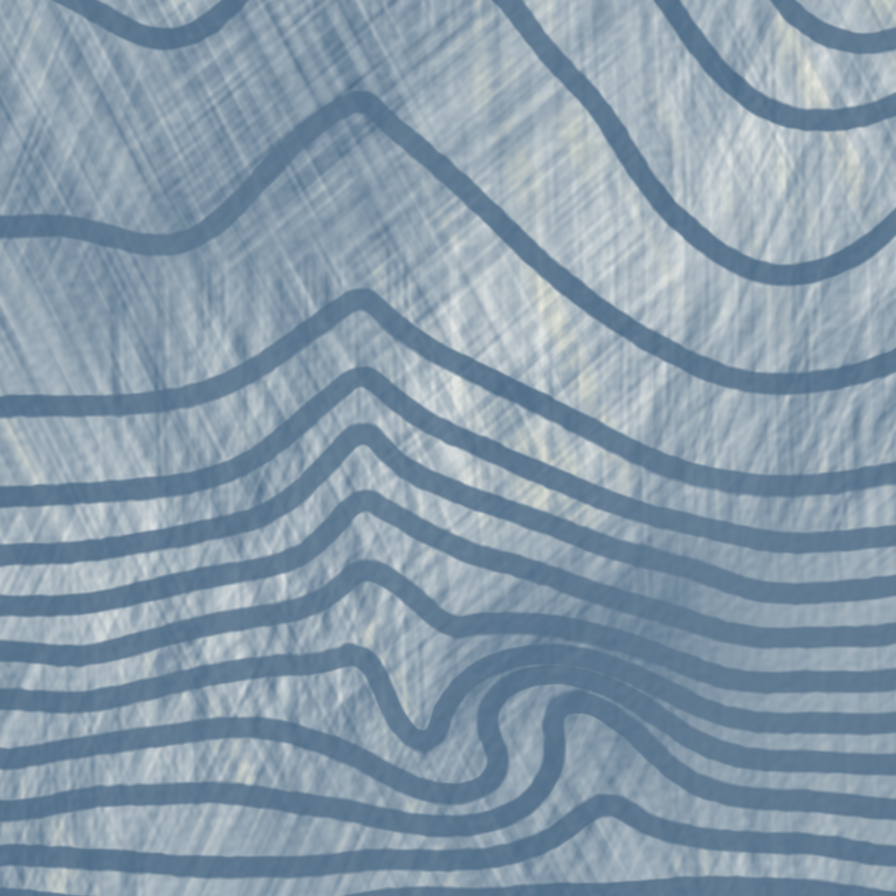
This pattern is drawn by a WebGL 2 fragment shader. Its source:

```glsl
#version 300 es
precision highp float;

uniform vec2 u_resolution;
out vec4 fragColor;

float hash(vec2 p) {
    return fract(sin(dot(p, vec2(127.1, 311.7))) * 43758.5453);
}

float noise(vec2 p) {
    vec2 i = floor(p), f = fract(p);
    f = f * f * (3.0 - 2.0 * f);
    return mix(mix(hash(i), hash(i + vec2(1, 0)), f.x),
               mix(hash(i + vec2(0, 1)), hash(i + vec2(1, 1)), f.x), f.y);
}

mat2 rotate(float a) {
    return mat2(cos(a), -sin(a), sin(a), cos(a));
}

float blob(vec2 p, vec2 centre, vec2 size) {
    vec2 q = (p - centre) / size;
    return exp(-dot(q, q));
}

// Terrain height: dense flat strata below, a ridge and a valley above
float height(vec2 p) {
    vec2 hook = vec2(0.56, 0.17);
    p = hook + rotate(1.9 * blob(p, hook, vec2(0.12, 0.1))) * (p - hook);

    float ridge = exp(-7.0 * sqrt(pow(p.x - 0.405, 2.0) + 0.0003));
    float valley = exp(-pow((p.x - 0.87) / 0.21, 2.0));
    float dip = exp(-pow((p.x - 0.2) / 0.1, 2.0));
    float v = p.y - 0.18 * ridge * smoothstep(0.15, 0.6, p.y);
    v += 0.38 * valley * smoothstep(0.38, 0.78, p.y);
    v += 0.07 * dip * smoothstep(0.5, 0.8, p.y);
    v += 0.07 * (noise(p * vec2(3.5, 4.0) + 7.0) - 0.5);
    v += 0.02 * (noise(p * vec2(9.0, 8.0) + 31.0) - 0.5);

    float sparse = 0.03 * log(1.0 + exp((v - 0.455) / 0.03));
    return 20.0 * v - 16.0 * sparse - 0.3 + 1.6 * blob(p, vec2(1.0, 1.04), vec2(0.14));
}

// Coverage of the contour lines at an even width
float contours(vec2 p) {
    float e = 0.002;
    float h = height(p);
    vec2 slope = vec2(height(p + vec2(e, 0)) - height(p - vec2(e, 0)),
                      height(p + vec2(0, e)) - height(p - vec2(0, e))) / (2.0 * e);
    float d = abs(h - round(h)) / max(length(slope), 3.0);
    d += 0.002 * (noise(p * 90.0) - 0.5);
    return 1.0 - smoothstep(0.0095, 0.0145, d);
}

// Patches of fine strokes in four directions
float hatching(vec2 p) {
    float sum = 0.0;
    for (int i = 0; i < 4; i++) {
        float k = float(i);
        vec2 q = rotate(0.7 + 0.45 * k) * p;
        q.y += 0.012 * noise(p * 4.0 + k);
        float strokes = 0.6 * noise(q * vec2(5.0, 100.0) + 13.0 * k)
                      + 0.5 * noise(q * vec2(9.0, 210.0) + 29.0 * k) - 0.55;
        sum += strokes * smoothstep(0.3, 0.75, noise(p * 3.5 + 17.0 * k));
    }
    return sum;
}

// Broad light and shade
float shading(vec2 p) {
    float t = 0.62 + 0.28 * (noise(p * 4.0 + 3.0) - 0.5)
                   + 0.16 * (noise(rotate(1.0) * p * vec2(6.0, 16.0)) - 0.5);
    t -= 0.22 * blob(p, vec2(0.4, 0.84), vec2(0.09, 0.2));
    t -= 0.26 * blob(p, vec2(0.68, 0.26), vec2(0.17, 0.15));
    t -= 0.12 * blob(p, vec2(0.02, 0.75), vec2(0.25, 0.2));
    t += 0.17 * blob(p, vec2(0.62, 0.6), vec2(0.18, 0.15));
    t += 0.16 * blob(p, vec2(0.14, 0.32), vec2(0.18, 0.15));
    return t;
}

void main() {
    vec2 p = gl_FragCoord.xy / u_resolution;

    float grain = noise(p * 130.0) - noise(p * 130.0 + vec2(0.5, -0.5));
    float strokes = hatching(p);
    float tone = shading(p) + 0.48 * strokes + 0.12 * grain;

    // Lines keep a trace of the paper beneath them
    float ink = 0.09 + 0.1 * (noise(p * 5.0) - 0.5) + 0.08 * strokes + 0.04 * grain;
    float line = contours(p);
    tone = mix(tone, ink, 0.95 * line);

    vec3 slate = vec3(0.31, 0.425, 0.53);
    vec3 mist = vec3(0.80, 0.83, 0.84);
    vec3 colour = mix(slate, mist, clamp(tone, -0.05, 1.15));

    // Warm tint in the lightest patches
    float warmth = smoothstep(0.6, 0.9, noise(rotate(2.0) * p * vec2(6.0, 30.0)));
    colour += vec3(0.03, 0.015, -0.025) * warmth * smoothstep(0.5, 0.9, tone);

    fragColor = vec4(colour, 1.0);
}
```
